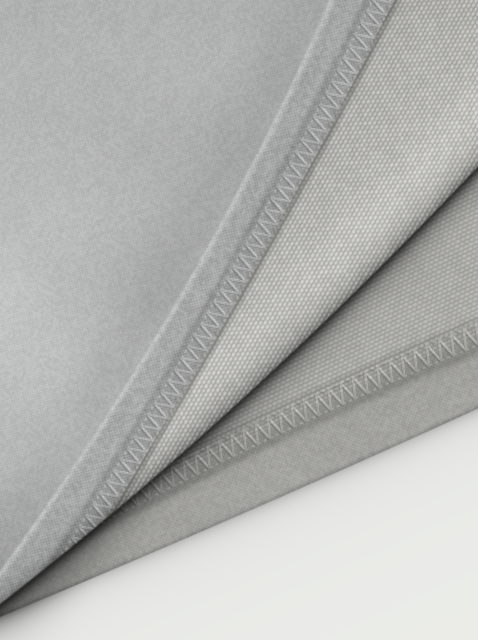
This texture is drawn by a WebGL 2 fragment shader. Its source:

```glsl
#version 300 es
precision highp float;
uniform vec2 u_resolution;
out vec4 fragColor;

float hash(vec2 p) {
    return fract(sin(dot(p, vec2(127.1, 311.7))) * 43758.5453);
}

float noise(vec2 p) {
    vec2 i = floor(p), f = fract(p);
    f = f * f * (3.0 - 2.0 * f);
    float low = mix(hash(i), hash(i + vec2(1, 0)), f.x);
    float high = mix(hash(i + vec2(0, 1)), hash(i + vec2(1, 1)), f.x);
    return mix(low, high, f.y);
}

float fbm(vec2 p) {
    float sum = 0.0, amp = 0.5;
    for (int i = 0; i < 4; i++) {
        sum += amp * noise(p);
        p = p * 2.03 + 17.0;
        amp *= 0.5;
    }
    return sum;
}

// Quadratic curve used for every fold and seam
float bend(float v, vec3 k) {
    return k.x + v * (k.y + v * k.z);
}

float bell(float v, float width) {
    return exp(-v * v / (width * width));
}

// Offset rows of rounded loops, centred on zero
float knit(vec2 q, vec2 pitch) {
    q /= pitch;
    q.x += 0.5 * mod(floor(q.y), 2.0);
    vec2 c = fract(q) - 0.5;
    float loopShape = smoothstep(0.62, 0.12, length(c * vec2(0.9, 1.15)));
    return loopShape - 0.5 + 0.35 * (hash(floor(q)) - 0.5);
}

// Fine slanted weave with uneven yarn
float weave(vec2 q, float pitch) {
    float twill = sin(q.x / pitch * 6.2832) * sin(q.y / pitch * 6.2832);
    return 0.45 * twill + 1.1 * (noise(q / pitch * 1.4) - 0.5);
}

// Zigzag thread between two chained rails; s runs along the seam, t across
float stitch(float s, float t, float halfWidth, float pitch) {
    float wave = 4.0 * abs(fract(s / pitch) - 0.5) - 1.0;
    float slope = 4.0 * halfWidth / pitch;
    float zig = abs(t - halfWidth * wave) / sqrt(1.0 + slope * slope);
    float thread = smoothstep(0.0030, 0.0008, zig);
    float rail = bell(abs(t) - halfWidth, 0.0022);
    rail *= 0.55 + 0.45 * sin(s / pitch * 12.566);
    return max(thread * step(abs(t), halfWidth + 0.002), rail);
}

// Lay a stitched seam over a shade
float sewn(float shade, float s, float t, float halfWidth, float pitch) {
    float inside = smoothstep(halfWidth + 0.004, halfWidth - 0.001, abs(t));
    float thread = stitch(s, t, halfWidth, pitch);
    float shadow = stitch(s + 0.002, t + 0.003, halfWidth, pitch);
    shade *= 1.0 - inside * (0.10 + 0.10 * shadow);
    return shade + inside * 0.13 * thread;
}

void main() {
    vec2 p = gl_FragCoord.xy / u_resolution.y;
    float aa = 1.0 / u_resolution.y;
    vec2 along = vec2(0.495, 0.869);
    vec2 q = vec2(dot(p, along), dot(p, vec2(along.y, -along.x)));

    // Signed distances to the main folds and seams
    float fold = (p.x - bend(p.y, vec3(-0.080, 0.757, -0.163))) * 0.87;
    float seam = (p.x - bend(p.y, vec3(0.026, 0.662, -0.090))) * 0.87;
    float roll = (p.y - bend(p.x, vec3(0.056, 0.776, 0.186))) * 0.74;
    float lowSeam = (p.y - bend(p.x, vec3(0.112, 0.565, -0.100))) * 0.90;
    float hem = (p.y - bend(p.x, vec3(0.036, 0.415, 0.028))) * 0.92;
    float mottling = fbm(p * 9.0) - 0.47;

    // Table with contact shadow
    float below = max(-hem, 0.0);
    float table = 0.925 - 0.16 * exp(-below / 0.012) - 0.04 * exp(-below / 0.07);
    table -= 0.30 * exp(-below / 0.025) * smoothstep(0.16, 0.0, p.x);
    vec3 color = table * vec3(0.995, 1.0, 0.985);

    // Lower layer and its hem, shaded by the roll above it
    vec2 lowAxis = vec2(0.91, 0.415);
    vec2 lowQ = vec2(dot(p, lowAxis), dot(p, vec2(-lowAxis.y, lowAxis.x)));
    float ribbed = 0.09 * knit(lowQ, vec2(0.0085, 0.0062));
    float smoothHem = 0.05 * weave(lowQ, 0.006);
    float isHem = smoothstep(0.004, -0.004, lowSeam);
    float under = mix(0.685 + ribbed, 0.635 + smoothHem, isHem) + 0.05 * mottling;
    under -= 0.10 * bell(lowSeam + 0.022, 0.008) + 0.07 * bell(lowSeam - 0.021, 0.005);
    under = sewn(under, lowQ.x, lowSeam, 0.016, 0.021);
    float depth = max(-roll, 0.0);
    under *= 1.0 - 0.58 * exp(-depth / 0.020) - 0.20 * bell(depth, 0.012);
    under *= 1.0 - 0.16 * smoothstep(0.24, 0.02, p.x);
    under -= 0.10 * bell(hem, 0.005);
    color = mix(color, under * vec3(1.0, 0.998, 0.975), smoothstep(-aa, aa, hem));

    // Inner face curling towards the roll edge
    float inner = 0.715 + 0.05 * bell(roll - 0.065, 0.045) + 0.04 * mottling;
    inner -= 0.27 * exp(-max(roll, 0.0) / 0.014);
    inner -= 0.04 * smoothstep(0.10, 0.35, roll);
    inner += 0.13 * knit(q, vec2(0.0080, 0.0062));
    inner *= 1.0 - 0.24 * bell(seam - 0.018, 0.006);

    // Outer panel, with a soft light on the left
    float panel = 0.700 + 0.06 * mottling;
    panel += 0.055 * bell(p.x, 0.16) * bell(p.y - 0.48, 0.28);
    panel -= 0.045 * bell(fold + 0.025, 0.06);
    panel -= 0.05 * smoothstep(0.30, 0.05, p.y);
    panel += 0.045 * weave(q, 0.0055);

    // Turned hem band and its bright folded edge
    float band = 0.645 + 0.03 * smoothstep(0.0, 0.07, fold);
    band += 0.07 * weave(q, 0.0060) + 0.05 * mottling;
    band += 0.10 * bell(fold - 0.003, 0.006);
    band -= 0.10 * bell(seam + 0.021, 0.006);
    band -= 0.22 * exp(-max(roll, 0.0) / 0.012);
    float outer = mix(panel, band, smoothstep(-0.003, 0.003, fold));

    // Join both faces under the main seam
    float overInner = smoothstep(0.015, 0.011, seam);
    vec3 innerColor = inner * vec3(1.0, 0.998, 0.978);
    vec3 outerColor = outer * vec3(0.995, 1.0, 0.998);
    vec3 upper = mix(innerColor, outerColor, overInner);
    float base = upper.g;
    upper *= sewn(base, q.x, seam, 0.0145, 0.0205) / base;
    color = mix(color, upper, smoothstep(-1.5 * aa, 1.5 * aa, roll));

    fragColor = vec4(clamp(color, 0.0, 1.0), 1.0);
}
```
